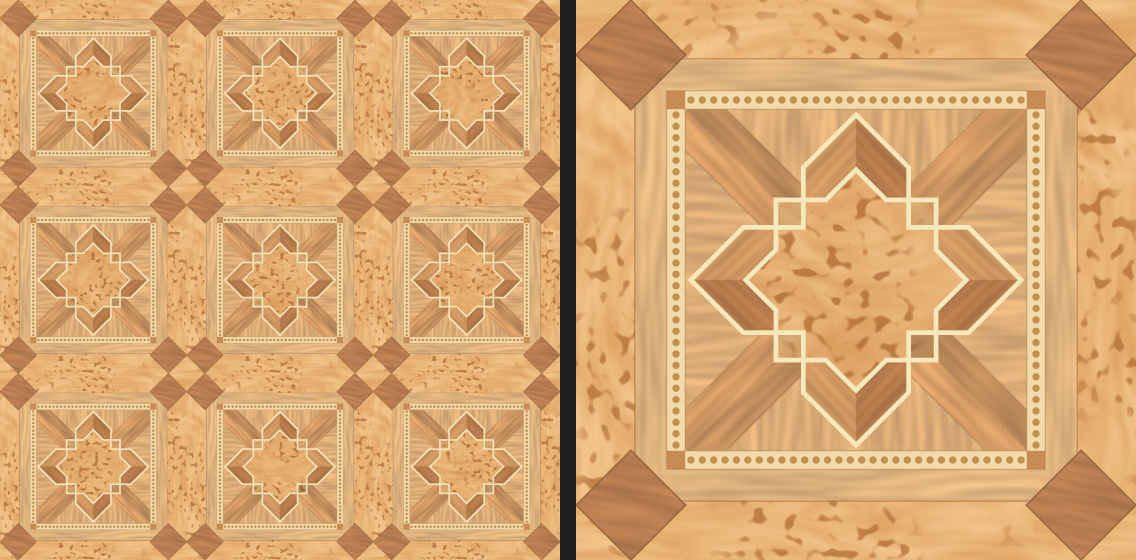
Left: the whole. Right: its middle third, enlarged.
This pattern is drawn by a WebGL 1 fragment shader. Its source:

```glsl
precision highp float;
// Inlaid parquet: a 3 x 3 grid of framed square panels, each with an eight-pointed star,
// parted by burl strips with dark diamonds at the panel corners. Shapes are folded
// distance functions; grain and burl are gradient noise that wraps at each tile.
uniform vec2 u_resolution;

#define REPEATS 3.0
#define PANEL 0.395       // half sizes, in tiles
#define BEAD_OUTER 0.338
#define FIELD 0.305
#define BEADS 30.0
#define DIAMOND 0.098
#define ARM vec2(0.094, 0.295)   // half width, tip
#define STAR vec2(0.143, 0.197)  // square half size, diamond tip
#define INLAY 0.0042
#define GRAIN 0.16
#define CREAM vec3(0.96, 0.91, 0.74)
#define SEAM vec3(0.52, 0.34, 0.19)

float px;  // size of one pixel in tile units
float fill(float d) { return clamp(0.5 - d / px, 0.0, 1.0); }
float line(float d, float halfWidth) { return fill(abs(d) - halfWidth); }

vec2 gradient(vec2 cell, vec2 period, float seed) {
  cell = mod(cell, period) + seed * 3.7;
  float angle = 6.2832 * fract(sin(dot(cell, vec2(127.1, 311.7))) * 4375.85);
  return vec2(cos(angle), sin(angle));
}

// Gradient noise that repeats after the given number of cells
float noise(vec2 x, vec2 period, float seed) {
  vec2 i = floor(x), f = x - i, o = vec2(1.0, 0.0);
  vec2 u = f * f * f * (f * (f * 6.0 - 15.0) + 10.0);
  float low = mix(dot(gradient(i, period, seed), f),
                  dot(gradient(i + o.xy, period, seed), f - o.xy), u.x);
  float high = mix(dot(gradient(i + o.yx, period, seed), f - o.yx),
                   dot(gradient(i + o.xx, period, seed), f - o.xx), u.x);
  return mix(low, high, u.y);
}

// Straight wood with its fibres along x
vec3 wood(vec2 p, vec3 tint, float seed) {
  float broad = noise(p * vec2(3.0, 24.0), vec2(256.0), seed);
  float fine = noise(p * vec2(9.0, 75.0), vec2(256.0), seed + 1.0);
  return tint * (1.0 + GRAIN * (0.6 * broad + fine));
}

// Swirling burl with clusters of dark eyes; t wraps at 1
vec3 burl(vec2 t, float seed) {
  float bend = noise(t * 4.0, vec2(4.0), seed);
  float swirl = noise(t * vec2(6.0, 12.0) + 3.0 * bend, vec2(6.0, 12.0), seed + 1.0);
  float fibre = noise(t * vec2(16.0, 44.0) + 6.0 * bend, vec2(16.0, 44.0), seed + 2.0);
  vec3 c = mix(vec3(0.88, 0.65, 0.40), vec3(0.95, 0.77, 0.54),
               clamp(0.5 + 0.9 * swirl + 0.5 * fibre, 0.0, 1.0));
  float cluster = noise(t * 5.0, vec2(5.0), seed + 3.0) + 0.2 * cos(6.2832 * (t.x - 0.45));
  float eyes = noise(t * vec2(38.0, 46.0) + bend, vec2(38.0, 46.0), seed + 4.0);
  float spots = smoothstep(0.12, 0.38, eyes) * smoothstep(-0.08, 0.22, cluster);
  return mix(c, vec3(0.69, 0.43, 0.21), 0.75 * spots);
}

// Field of the panel: four light quarters and darker diagonal bands
vec3 field(vec2 p, vec2 q, bool upright) {
  vec3 c = wood(upright ? p.yx : p, vec3(0.87, 0.68, 0.47), 11.0);
  float side = p.x * p.y > 0.0 ? 1.0 : -1.0;
  vec2 turned = vec2(p.x + side * p.y, p.y - side * p.x) * 0.7071;
  float band = (q.x - q.y) * 0.7071 - 0.052;
  float tone = 0.97 + 0.05 * sign(turned.y) * side;
  c = mix(c, wood(turned, vec3(0.82, 0.60, 0.39) * tone, 14.0), fill(band));
  return mix(c, SEAM, 0.3 * line(band, 0.001));
}

// Star: a square joined with a diamond, over a cross of four pointed arms
vec3 star(vec3 c, vec2 p, vec2 q, bool upright, float seed) {
  float sum = q.x + q.y;
  float arms = max(q.y - ARM.x, (sum - ARM.y) * 0.7071);
  float heart = min(q.x - STAR.x, (sum - STAR.y) * 0.7071);
  float shade = smoothstep(-px, px, upright ? p.x : -p.y);
  vec3 tint = mix(vec3(0.81, 0.59, 0.38), vec3(0.71, 0.48, 0.29), shade);
  c = mix(c, wood(vec2(q.x - q.y, sum) * 0.7071, tint, 17.0), fill(arms));
  vec3 core = burl(p + 0.5, seed) * vec3(0.98, 0.96, 0.94);
  vec3 block = core * (p.x > 0.0 && p.y < 0.0 ? 0.82 : 0.92);
  c = mix(c, mix(block, core, fill(arms)), fill(heart));
  return mix(c, CREAM, max(line(arms, INLAY), line(heart, INLAY)));
}

// Pale strip of round beads with a small block at each corner
vec3 beading(vec3 c, vec2 q) {
  float middle = 0.5 * (BEAD_OUTER + FIELD), halfWidth = 0.5 * (BEAD_OUTER - FIELD);
  float pitch = 2.0 * FIELD / BEADS, edge = abs(q.x - middle) - halfWidth;
  vec2 bead = vec2(q.x - middle, (fract(q.y / pitch) - 0.5) * pitch);
  vec3 strip = mix(vec3(0.95, 0.86, 0.66), vec3(0.76, 0.56, 0.31), fill(length(bead) - 0.0065));
  strip = mix(strip, vec3(0.78, 0.55, 0.33), fill(max(edge, abs(q.y - middle) - halfWidth)));
  return mix(mix(c, strip, fill(edge)), SEAM, 0.35 * line(edge, 0.001));
}

void main() {
  vec2 grid = gl_FragCoord.xy / u_resolution * REPEATS;
  px = REPEATS / min(u_resolution.x, u_resolution.y);
  vec2 t = fract(grid), p = t - 0.5, a = abs(p);
  vec2 q = vec2(max(a.x, a.y), min(a.x, a.y));  // folded into one eighth
  bool upright = a.y > a.x;
  // Burl strips; the tile corner belongs to the level strip
  bool level = upright || q.x + q.y > 1.0 - DIAMOND;
  vec3 c = level ? burl(t, 2.0) : burl(t.yx, 7.0);
  // Framed panel, its heart different in each repeat
  c = mix(c, wood(upright ? p : p.yx, vec3(0.87, 0.70, 0.49), 21.0), fill(q.x - PANEL));
  c = mix(c, field(p, q, upright), fill(q.x - FIELD));
  c = star(c, p, q, upright, 30.0 + 5.0 * dot(floor(grid), vec2(1.0, REPEATS)));
  c = mix(beading(c, q), SEAM, 0.5 * line(q.x - PANEL, 0.001));
  // Dark diamonds, four meeting around each tile corner
  vec2 r = abs(a - (0.5 - DIAMOND));
  float diamond = (r.x + r.y - DIAMOND) * 0.7071;
  float seed = 24.0 + sign(p.x) + 2.0 * sign(p.y);
  c = mix(c, wood(p + 0.2 * p.yx, vec3(0.72, 0.49, 0.31), seed), fill(diamond));
  gl_FragColor = vec4(mix(c, SEAM, 0.75 * line(diamond, 0.0013)), 1.0);
}
```
